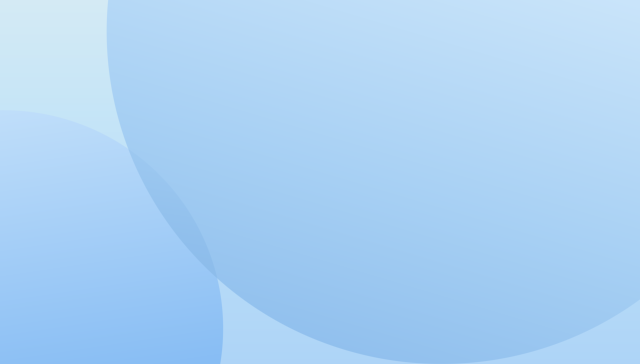
Reproduce this background procedurally as a Shadertoy shader.

```glsl
// Two large translucent blue discs overlapping on a pale sky gradient.

#define ASPECT 1.7455
#define BIG_DISC vec3(1.2045, 0.9136, 0.9136)
#define SMALL_DISC vec3(0.0091, 0.0977, 0.5995)
#define BIG_TILT 0.30
#define SMALL_TILT -0.15
#define OVERLAP_TINT vec3(0.50, 0.70, 0.90)

// Three-stop gradient with the middle colour at position m.
vec3 gradient3(vec3 low, vec3 middle, vec3 high, float m, float t) {
    vec3 lower = mix(low, middle, clamp(t / m, 0.0, 1.0));
    return mix(lower, high, clamp((t - m) / (1.0 - m), 0.0, 1.0));
}

// Smooth coverage of a disc given as centre and radius.
float discMask(vec2 p, vec3 disc, float blur) {
    float d = length(p - disc.xy) - disc.z;
    return 1.0 - smoothstep(-blur, blur, d);
}

vec3 skyColor(float y) {
    return gradient3(vec3(0.680, 0.832, 0.970), vec3(0.775, 0.898, 0.967),
                     vec3(0.832, 0.918, 0.958), 0.70, y);
}

vec3 smallColor(vec2 p) {
    float t = (p.y + SMALL_TILT * p.x + 0.08) / 0.77;
    return mix(vec3(0.530, 0.740, 0.955), vec3(0.750, 0.870, 0.980),
               clamp(t, 0.0, 1.0));
}

vec3 bigColor(vec2 p) {
    float t = (p.y + BIG_TILT * (p.x - 1.0)) / 1.22;
    return gradient3(vec3(0.565, 0.750, 0.930), vec3(0.655, 0.815, 0.955),
                     vec3(0.790, 0.895, 0.980), 0.41, t);
}

void mainImage(out vec4 fragColor, in vec2 fragCoord) {
    vec2 uv = fragCoord / iResolution.xy;
    vec2 p = uv * vec2(ASPECT, 1.0);
    float blur = 0.75 / iResolution.y;

    float smallMask = discMask(p, SMALL_DISC, blur);
    float bigMask = discMask(p, BIG_DISC, blur);

    // The overlap deepens towards its lower tip.
    float depth = mix(0.40, 0.15, smoothstep(0.25, 0.60, p.y));
    vec3 bigLayer = mix(bigColor(p), OVERLAP_TINT, depth * smallMask);

    // Layers from back to front.
    vec3 color = skyColor(uv.y);
    color = mix(color, smallColor(p), smallMask);
    color = mix(color, bigLayer, bigMask);

    fragColor = vec4(color, 1.0);
}
```
